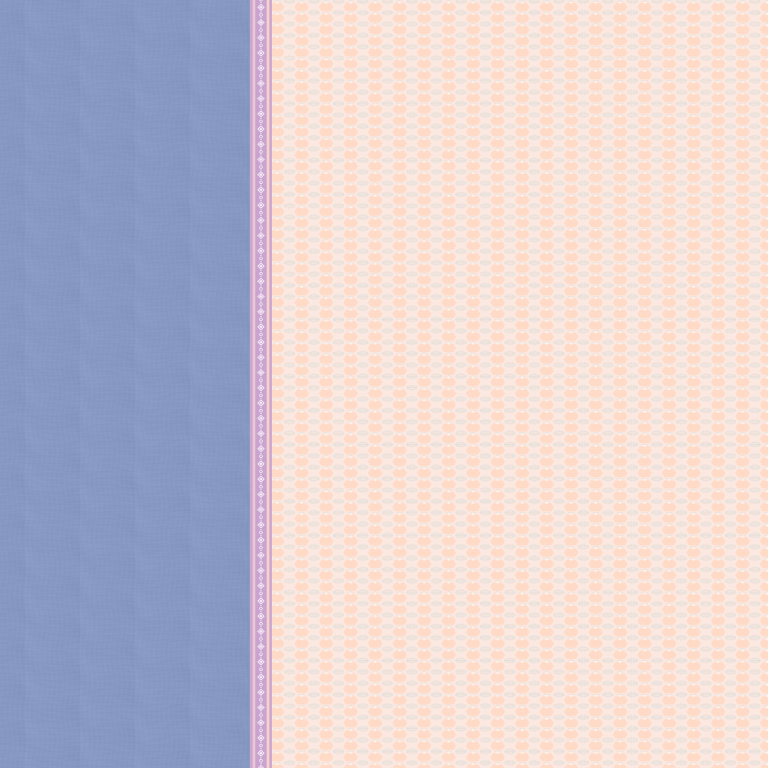
Give the GLSL for this pattern, as a WebGL 1 fragment shader.

```glsl
precision highp float;
uniform vec2 u_resolution;

float fill(float d) {
  float w = 0.7 / u_resolution.y;
  return 1.0 - smoothstep(-w, w, d);
}

// Offset from the nearest point of a grid
vec2 gridCell(vec2 p, vec2 origin, vec2 size) {
  return (fract((p - origin) / size + 0.5) - 0.5) * size;
}

float diamond(vec2 p, float r) {
  return (abs(p.x) + abs(p.y) - r) * 0.707;
}

float hexagon(vec2 p, vec2 r) {
  p = abs(p);
  return max(p.y - r.y, p.x * 0.84 + p.y * 0.54 - r.x * 0.84);
}

// Blue cloth with fine threads and soft panel joins
vec3 linen(vec2 p) {
  float panel = fract((p.x - 0.0326) / 0.0717);
  float weave = sin(p.y * 1130.0 + 2.0 * sin(p.x * 57.0)) * sin(p.x * 93.0 + sin(p.y * 310.0) * 2.0);
  weave += 0.6 * sin(p.x * 970.0 + sin(p.y * 83.0) * 2.0);
  float waves = sin(p.y * 115.0 + 2.0 * sin(p.x * 87.6)) * sin(p.x * 43.8);
  float shade = 0.012 * (0.5 - panel) + 0.008 * weave + 0.006 * waves;
  shade -= 0.014 * smoothstep(0.318, 0.3215, p.x);
  return vec3(0.53, 0.60, 0.765) + shade;
}

// Peach hexagons in columns, with grey sprigs between them
vec3 wallpaper(vec2 p) {
  vec3 cream = vec3(0.985, 0.912, 0.882);
  vec3 peach = vec3(1.0, 0.855, 0.775);
  vec3 grey = vec3(0.875, 0.865, 0.845);
  vec2 size = vec2(0.0319, 0.0148);

  vec2 q = gridCell(p, vec2(0.3928, 0.3644), size);
  vec3 col = mix(cream, peach, fill(hexagon(q, vec2(0.0095, 0.0053))));

  // Small crown and pale bead on each hexagon
  vec2 b = gridCell(p, vec2(0.3928, 0.3570), size);
  float crown = fill(abs(b.y + 0.0012 - abs(b.x) * 0.35) - 0.0005) * fill(abs(b.x) - 0.0048);
  col = mix(col, grey, 0.65 * crown);
  col = mix(col, vec3(0.99, 0.95, 0.92), fill(length(b - vec2(0.0, 0.0018)) - 0.0014));

  // Sprig: a pointed stem with paired leaves
  vec2 s = gridCell(p, vec2(0.40875, 0.3568), size);
  vec2 a = abs(s);
  float stem = fill(a.y - 0.0007) * fill(a.x - 0.0075);
  float leaves = 0.0;
  for (int i = 0; i < 3; i++) {
    float k = float(i);
    vec2 leaf = a - vec2(0.0012 + 0.0022 * k, 0.0024 - 0.0006 * k);
    leaves = max(leaves, fill(diamond(leaf, 0.0014)));
  }
  return mix(col, grey, 0.7 * max(stem, leaves));
}

// Lilac ribbon with piping, diamonds, rings and dots
vec3 ribbon(vec2 p) {
  vec3 lilac = vec3(0.79, 0.645, 0.81);
  vec3 pale = vec3(0.97, 0.92, 0.96);
  float x = p.x - 0.3398;
  vec3 piping = mix(vec3(0.93, 0.76, 0.82), vec3(0.98, 0.82, 0.78), step(0.0, x));
  vec3 col = mix(lilac, piping, fill(abs(abs(x) - 0.0094) - 0.0016));
  col = mix(col, pale, 0.5 * fill(abs(abs(x) - 0.0078) - 0.0004));

  vec2 size = vec2(1.0, 0.01982);
  vec2 q = gridCell(p, vec2(0.3398, 0.3464), size);
  vec2 r = gridCell(p, vec2(0.3398, 0.35631), size);
  float d = diamond(q, 0.0047);
  float motif = fill(abs(d + 0.0006) - 0.0006);
  motif = max(motif, fill(diamond(q, 0.0022)));
  motif = max(motif, fill(abs(length(r) - 0.0017) - 0.0005));
  motif = max(motif, fill(length(vec2(r.x, abs(r.y) - 0.0038)) - 0.0007));
  return mix(col, pale, motif);
}

void main() {
  vec2 p = gl_FragCoord.xy / u_resolution;
  p.y = 1.0 - p.y;
  vec3 col = mix(wallpaper(p), linen(p), fill(p.x - 0.3255));
  col = mix(col, ribbon(p), fill(abs(p.x - 0.3398) - 0.0142));
  gl_FragColor = vec4(col, 1.0);
}
```
